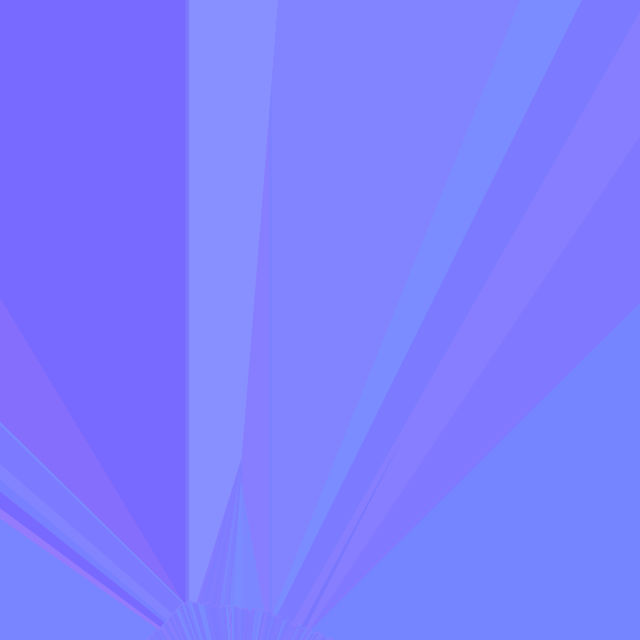
This texture map is drawn by a WebGL 2 fragment shader. Its source:

```glsl
#version 300 es
precision highp float;
// A faceted map of flat violet and blue wedges that fan out from a hub low on the canvas.
// Each wedge is a half-plane painted over the ones before it, in order around the hub;
// hashed streaks fill the narrow slivers near the hub and the ragged arch below them.

uniform vec2 u_resolution;
out vec4 fragColor;

const vec3 BLUE = vec3(0.46, 0.52, 1.0);
const vec3 SKY = vec3(0.48, 0.55, 1.0);
const vec3 PALE = vec3(0.535, 0.56, 1.0);
const vec3 MAIN = vec3(0.51, 0.515, 1.0);
const vec3 INDIGO = vec3(0.47, 0.415, 0.995);
const vec3 VIOLET = vec3(0.52, 0.43, 0.99);
const vec3 LILAC = vec3(0.53, 0.495, 1.0);
const vec3 IRIS = vec3(0.485, 0.48, 1.0);
const vec3 PINK = vec3(0.58, 0.48, 0.99);

float hash(float n) {
    return fract(sin(n * 127.1) * 43758.5453);
}

// Smooth coverage of a signed distance, one pixel wide.
float cover(float d) {
    return clamp(d * min(u_resolution.x, u_resolution.y) + 0.5, 0.0, 1.0);
}

// Coverage of the half-plane to the left of the direction a -> b.
float side(vec2 p, vec2 a, vec2 b) {
    vec2 along = normalize(b - a);
    vec2 q = p - a;
    return cover(along.x * q.y - along.y * q.x);
}

// Flat random tints in cells of u, with softened borders.
vec3 streaks(float u, float seed) {
    float cell = floor(u);
    float blend = smoothstep(0.75, 1.0, fract(u));
    float tone = mix(hash(cell + seed), hash(cell + 1.0 + seed), blend);
    vec3 tint = mix(SKY, IRIS, smoothstep(0.0, 0.5, tone));
    return mix(tint, LILAC, smoothstep(0.5, 1.0, tone));
}

// Wedges that spread to the left edge, from the lowest upward.
vec3 leftFan(vec2 p) {
    vec3 c = BLUE + vec3(0.015, 0.0, 0.0);
    c = mix(c, PINK, side(p, vec2(0.0, 0.190), vec2(0.247, 0.017)));
    c = mix(c, INDIGO, side(p, vec2(0.0, 0.206), vec2(0.247, 0.023)));
    c = mix(c, mix(BLUE, IRIS, 0.5), side(p, vec2(0.0, 0.232), vec2(0.254, 0.030)));
    c = mix(c, MAIN, side(p, vec2(0.0, 0.251), vec2(0.258, 0.034)));
    c = mix(c, IRIS, side(p, vec2(0.0, 0.275), vec2(0.267, 0.043)));
    c = mix(c, SKY, side(p, vec2(0.0, 0.336), vec2(0.283, 0.060)));
    c = mix(c, VIOLET, side(p, vec2(0.0, 0.341), vec2(0.285, 0.061)));
    return mix(c, INDIGO, side(p, vec2(0.0, 0.535), vec2(0.283, 0.065)));
}

// Upright panels, and the small streaked fan under their shared corner.
vec3 panels(vec3 c, vec2 p) {
    vec2 corner = vec2(0.3776, 0.284);
    float slant = side(p, vec2(0.435, 1.0), corner);
    float flare = side(p, corner, vec2(0.3086, 0.0625));
    c = mix(c, IRIS, cover(p.x - 0.290));
    c = mix(c, PALE, cover(p.x - 0.2956));
    c = mix(c, LILAC, max(slant, flare));

    float drop = max(corner.y - p.y, 0.001);
    float spread = (p.x - corner.x) / drop;
    vec3 sliver = mix(streaks(spread * 34.0, 5.0), IRIS, 0.3);
    float inFan = flare * cover((0.02 - spread) * drop) * cover(corner.y - p.y);
    c = mix(c, sliver, inFan * 0.85);
    float tip = 0.245 - p.y;
    float core = cover(p.x - 0.377 + 0.10 * tip) * cover(0.377 + 0.18 * tip - p.x);
    vec3 coreTint = mix(SKY, streaks(spread * 40.0, 11.0), 0.3);
    c = mix(c, coreTint, core * cover(tip));

    c = mix(c, IRIS + vec3(0.0, 0.03, 0.0), min(slant, cover(p.x - 0.4206)));
    return mix(c, MAIN, min(slant, cover(p.x - 0.4245)));
}

// Wedges that spread to the upper right, each covering the last.
vec3 rightFan(vec3 c, vec2 p) {
    c = mix(c, SKY, side(p, vec2(0.8125, 1.0), vec2(0.427, 0.043)));
    c = mix(c, IRIS, side(p, vec2(0.909, 1.0), vec2(0.435, 0.043)));
    vec2 tip = vec2(0.638, 0.333);
    float below = cover(tip.y - p.y);
    c = mix(c, LILAC, below * side(p, tip, vec2(0.464, 0.023)));
    c = mix(c, LILAC, side(p, vec2(1.0, 0.982), vec2(0.458, 0.030)));
    float dark = side(p, tip, vec2(0.472, 0.023)) - side(p, tip, vec2(0.480, 0.023));
    c = mix(c, INDIGO + vec3(0.0, 0.05, 0.0), below * dark);
    c = mix(c, IRIS + vec3(0.015, -0.01, 0.0), side(p, vec2(1.0, 0.788), vec2(0.488, 0.023)));
    return mix(c, BLUE, side(p, vec2(1.0, 0.527), vec2(0.490, 0.020)));
}

// Ragged arch of streaks where all the wedges meet.
vec3 hub(vec3 c, vec2 p) {
    float arch = min(0.06 + (p.x - 0.29), 0.06 - 0.13 * (p.x - 0.29));
    arch = min(arch, 0.043 - 0.43 * (p.x - 0.42));
    arch += 0.006 * (hash(floor(p.x * 170.0)) - 0.5);
    float u = (p.x - 0.37) / (p.y + 0.18);
    c = mix(c, streaks(u * 55.0, 23.0), cover(arch - p.y));
    float rim = cover(0.0014 - abs(p.y - arch));
    return mix(c, mix(SKY, PINK, hash(floor(p.x * 120.0))), rim * 0.6);
}

void main() {
    vec2 p = gl_FragCoord.xy / u_resolution;
    vec3 color = leftFan(p);
    color = panels(color, p);
    color = rightFan(color, p);
    color = hub(color, p);
    fragColor = vec4(color, 1.0);
}
```
